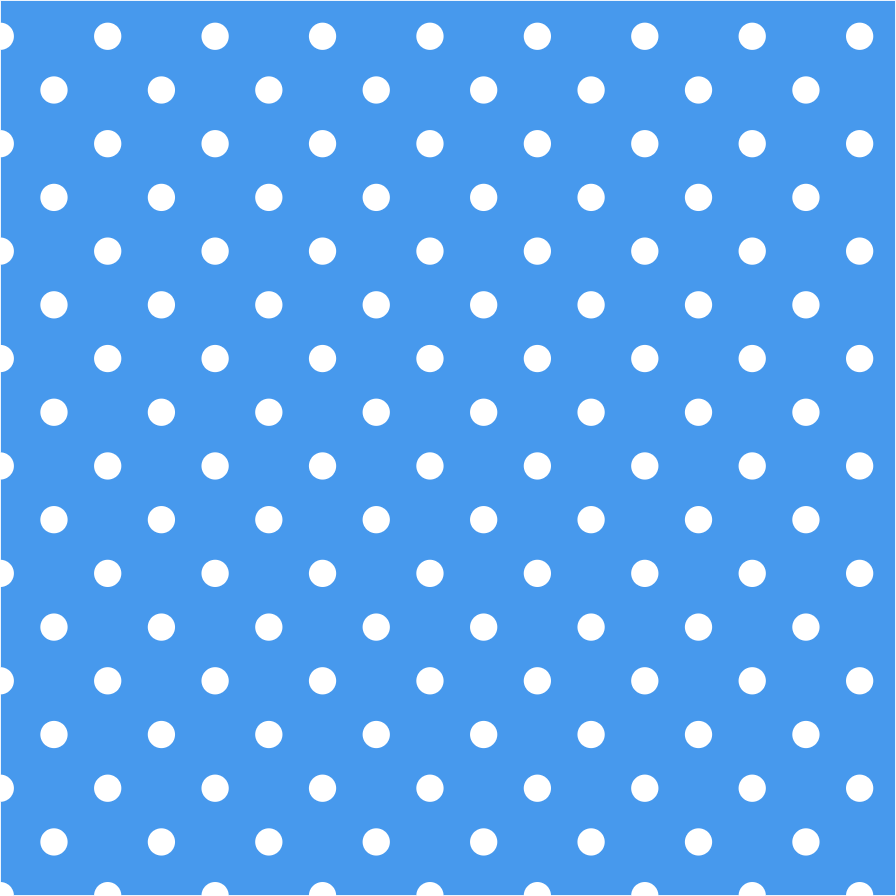
Reproduce this pattern procedurally as a WebGL 2 fragment shader.

```glsl
#version 300 es
precision highp float;
// Staggered white polka dots on a flat sky blue ground, with a hairline pale rim.
// Two square lattices, offset by half a cell, give the distance to the nearest
// dot centre; the dots and the rim are blended by their pixel coverage.

uniform vec2 u_resolution;
out vec4 fragColor;

// Distance from p to the nearest point of a square lattice.
float latticeDistance(vec2 p, float spacing) {
    return length((fract(p / spacing + 0.5) - 0.5) * spacing);
}

// Share of a pixel lying inside a shape, from its signed distance.
float coverage(float signedDistance, float pixel) {
    return clamp(0.5 - signedDistance / pixel, 0.0, 1.0);
}

void main() {
    float pixel = 1.0 / u_resolution.y;
    vec2 uv = gl_FragCoord.xy * pixel;
    vec2 extent = u_resolution * pixel;

    // Dots: one lattice at the corner, the other in its cell centres.
    float spacing = 0.11989;
    vec2 p = uv - vec2(0.0003, 0.0004);
    float centreDistance = min(latticeDistance(p, spacing),
                               latticeDistance(p - 0.5 * spacing, spacing));
    float dots = coverage(centreDistance - 0.0152, pixel);

    // Hairline rim along the canvas edges.
    vec2 toEdge = min(uv, extent - uv);
    float rim = coverage(min(toEdge.x, toEdge.y) - 0.001, pixel);

    vec3 skyBlue = vec3(0.28, 0.60, 0.93);
    vec3 color = mix(skyBlue, vec3(1.0), max(dots, rim));
    fragColor = vec4(color, 1.0);
}
```
